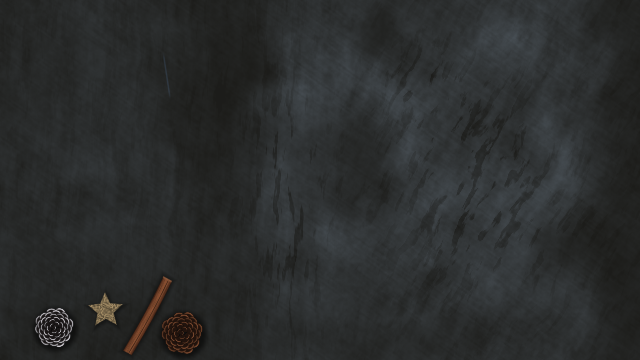
Write a WebGL 1 fragment shader that draws this texture.

```glsl
precision highp float;

// A dark brushed plaster board with two pine cones, a star and a bark stick.
// The board is a sum of warped soft patches under stretched noise strokes;
// the props are distance shapes, the cones golden-angle spirals of scales.

uniform vec2 u_resolution;

const vec3 BOARD_DARK = vec3(0.11, 0.11, 0.10);
const vec3 BOARD_LIGHT = vec3(0.29, 0.32, 0.345);
const vec2 WHITE_CONE = vec2(0.150, 0.090);
const vec2 BROWN_CONE = vec2(0.505, 0.075);
const vec2 STAR_POS = vec2(0.293, 0.138);
const vec2 STICK_LOW = vec2(0.354, 0.020);
const vec2 STICK_HIGH = vec2(0.466, 0.226);
const float STICK_HALF = 0.0135;
const float STAR_RADIUS = 0.050;
const float WARP = 0.16;
const float GOLDEN_ANGLE = 2.39996;
const float SCALES = 46.0;

float hash(vec2 p) {
  vec3 q = fract(vec3(p.xyx) * 0.1031);
  q += dot(q, q.yzx + 33.33);
  return fract((q.x + q.y) * q.z);
}

float noise(vec2 p) {
  vec2 i = floor(p), f = fract(p);
  f = f * f * (3.0 - 2.0 * f);
  return mix(mix(hash(i), hash(i + vec2(1, 0)), f.x),
             mix(hash(i + vec2(0, 1)), hash(i + vec2(1, 1)), f.x), f.y);
}

float fbm(vec2 p) {
  float sum = 0.0, amp = 0.533;
  for (int i = 0; i < 4; i++) {
    sum += amp * noise(p);
    p = p * 2.03 + 17.3;
    amp *= 0.5;
  }
  return sum;
}

vec2 rotate(vec2 p, float a) {
  return vec2(cos(a) * p.x - sin(a) * p.y, sin(a) * p.x + cos(a) * p.y);
}

float patchAt(vec2 p, float x, float y, float w, float h) {
  vec2 d = (p - vec2(x, y)) / vec2(w, h);
  return exp(-dot(d, d));
}

// Broad light and dark areas of the board
float boardTone(vec2 p) {
  float t = mix(0.22, 0.40, smoothstep(0.68, 0.82, p.x));
  t += 0.38 * patchAt(p, 1.09, 0.70, 0.13, 0.10) + 0.25 * patchAt(p, 0.87, 0.80, 0.10, 0.12);
  t += 0.30 * patchAt(p, 1.42, 0.885, 0.13, 0.10) + 0.28 * patchAt(p, 1.157, 0.57, 0.04, 0.07);
  t += 0.25 * patchAt(p, 1.53, 0.62, 0.05, 0.09) + 0.30 * patchAt(p, 0.94, 0.34, 0.06, 0.07);
  t += 0.22 * patchAt(p, 0.79, 0.41, 0.05, 0.14) + 0.24 * patchAt(p, 1.21, 0.37, 0.09, 0.10);
  t += 0.18 * patchAt(p, 1.43, 0.47, 0.16, 0.14) + 0.14 * patchAt(p, 1.37, 0.23, 0.08, 0.08);
  t += 0.10 * patchAt(p, 0.30, 0.52, 0.25, 0.20) + 0.12 * patchAt(p, 0.35, 0.95, 0.15, 0.08);
  t -= 0.30 * patchAt(p, 1.05, 0.93, 0.07, 0.11) + 0.20 * patchAt(p, 1.00, 0.54, 0.13, 0.10);
  t -= 0.25 * patchAt(p, 1.60, 0.34, 0.09, 0.08) + 0.20 * patchAt(p, 1.21, 0.25, 0.06, 0.05);
  t -= 0.15 * patchAt(p, 0.62, 0.78, 0.13, 0.30) + 0.17 * patchAt(p, 1.09, 0.05, 0.25, 0.10);
  t -= 0.10 * patchAt(p, 0.30, 0.08, 0.50, 0.14);
  return t * mix(1.0, 0.25, smoothstep(1.60, 1.75, p.x));
}

vec3 board(vec2 p) {
  vec2 bend = vec2(fbm(p * 6.0), fbm(p * 6.0 + 40.0)) - 0.5;
  float tone = boardTone(p + WARP * bend);
  float side = smoothstep(0.75, 1.15, p.x);
  vec2 upright = rotate(p, 0.06) + 0.03 * bend;
  vec2 leaning = rotate(p, 0.48) + 0.05 * bend;
  // Brush strokes, cross scratches and grain
  float strokes = mix(fbm(upright * vec2(45, 7)), fbm(leaning * vec2(40, 9)), side) - 0.5;
  float cross = noise(rotate(p, -0.95) * vec2(190, 16)) - 0.5;
  float grain = fbm(p * 95.0) - 0.5;
  float gain = 0.35 + tone;
  tone += gain * (0.35 * strokes + 0.10 * cross + 0.22 * grain + 0.5 * (fbm(p * 11.0) - 0.5));
  // Fissures in the thicker plaster
  float zone = patchAt(p, 0.80, 0.45, 0.09, 0.28) + patchAt(p, 1.33, 0.48, 0.20, 0.25)
             + 0.6 * patchAt(p, 1.17, 0.76, 0.10, 0.10) + 0.15;
  float ridge = mix(fbm(upright * vec2(75, 13) + 9.0), fbm(leaning * vec2(60, 17) + 9.0), side);
  tone -= 0.30 * min(zone, 1.0) * smoothstep(0.57, 0.68, ridge);
  return mix(BOARD_DARK, BOARD_LIGHT, clamp(tone, 0.0, 1.1));
}

vec3 cone(vec3 col, vec2 p, float radius, vec3 core, vec3 rim, float px) {
  col *= 1.0 - 0.55 * smoothstep(1.25, 0.85, length(p - radius * vec2(0.06, -0.08)) / radius);
  if (length(p) > radius * 1.2) return col;
  for (float i = 0.0; i < SCALES; i++) {
    float k = SCALES - 1.0 - i;
    float spread = sqrt(k / SCALES);
    vec2 q = rotate(p, -k * GOLDEN_ANGLE) - vec2(0.80 * radius * spread, 0.0);
    float size = radius * mix(0.10, 0.23, spread);
    float d = length(q / vec2(0.85, 1.1)) / size;
    float tip = smoothstep(0.45, 0.80, d) * smoothstep(0.0, 0.6, q.x / size);
    vec3 scale = mix(core, rim * (0.75 + 0.4 * hash(vec2(k, 3.0))), tip);
    scale *= 1.0 - 0.6 * smoothstep(0.88, 1.0, d);
    col = mix(col, scale, smoothstep(px, -px, (d - 1.0) * size));
  }
  return col;
}

float starDistance(vec2 p) {
  float sector = 1.256637;
  float a = mod(atan(p.x, p.y) + 0.03 + 0.5 * sector, sector) - 0.5 * sector;
  vec2 q = length(p) * vec2(cos(a), abs(sin(a)));
  vec2 edge = 0.47 * STAR_RADIUS * vec2(0.809, 0.588) - vec2(STAR_RADIUS, 0.0);
  return dot(q - vec2(STAR_RADIUS, 0.0), normalize(vec2(edge.y, -edge.x)));
}

vec3 stick(vec3 col, vec2 p, float px) {
  vec2 axis = STICK_HIGH - STICK_LOW;
  float len = length(axis);
  axis /= len;
  vec2 q = vec2(dot(p - STICK_LOW, axis), dot(p - STICK_LOW, vec2(axis.y, -axis.x)));
  float along = clamp(q.x / len, 0.0, 1.0);
  q.y += 0.012 * along * (along - 1.0);
  float d = max(abs(q.y) - STICK_HALF, abs(q.x - 0.5 * len) - 0.5 * len);
  col *= 1.0 - 0.4 * smoothstep(0.016, -0.004, d);
  float across = q.y / STICK_HALF;
  vec3 bark = mix(vec3(0.24, 0.12, 0.07), vec3(0.50, 0.29, 0.18), 1.0 - across * across);
  bark *= 0.78 + 0.4 * fbm(q * vec2(45, 350));
  bark *= 1.0 - 0.4 * smoothstep(0.18, 0.0, abs(across - 0.25));
  bark = mix(bark, vec3(0.57, 0.37, 0.25), smoothstep(0.97, 0.99, along) * 0.7);
  return mix(col, bark, smoothstep(px, -px, d));
}

void main() {
  float px = 0.75 / u_resolution.y;
  vec2 p = gl_FragCoord.xy / u_resolution.y;
  vec3 col = board(p);
  // Thin blue scratch
  float scratch = abs(p.x - 0.463 + 0.15 * (p.y - 0.79));
  col += vec3(0.04, 0.07, 0.11) * smoothstep(0.004, 0.0, scratch) * smoothstep(0.07, 0.04, abs(p.y - 0.79));
  // Props
  col = cone(col, p - WHITE_CONE, 0.058, vec3(0.10, 0.085, 0.085), vec3(0.70, 0.69, 0.71), px);
  col = cone(col, p - BROWN_CONE, 0.062, vec3(0.13, 0.075, 0.05), vec3(0.42, 0.25, 0.16), px);
  float star = starDistance(p - STAR_POS);
  col *= 1.0 - 0.4 * smoothstep(0.012, -0.004, starDistance(p - STAR_POS - vec2(0.003, -0.004)));
  vec3 glitter = vec3(0.50, 0.43, 0.31) * (0.65 + 0.7 * noise(p * 330.0));
  col = mix(col, glitter, smoothstep(px, -px, star));
  col = stick(col, p, px);
  gl_FragColor = vec4(col, 1.0);
}
```
